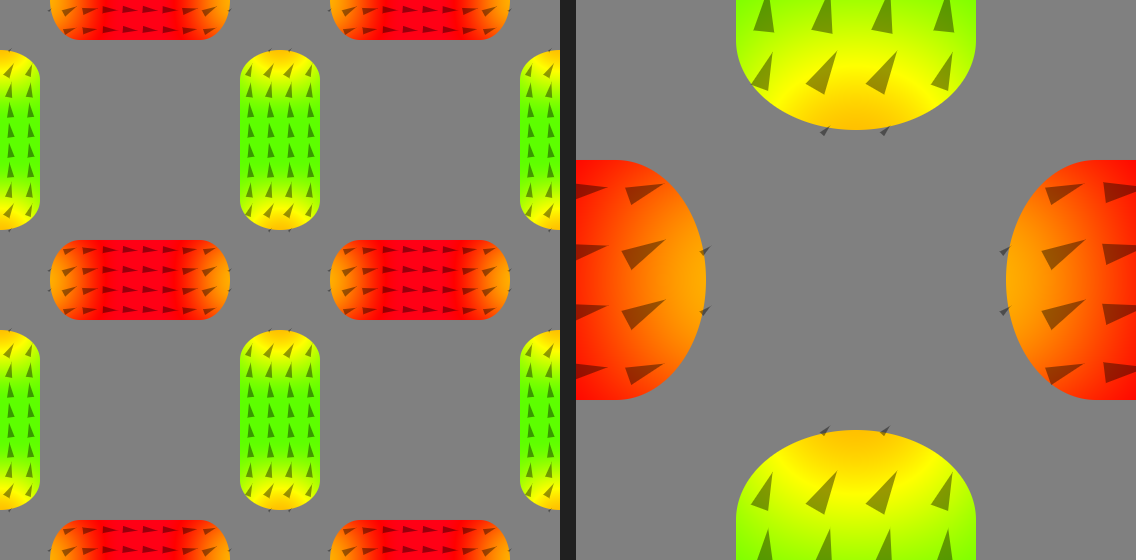
Left, the full canvas; right, a detail of the centre.
This pattern is drawn by a WebGL 2 fragment shader. Its source:

```glsl
#version 300 es
precision highp float;

uniform vec2 u_resolution;
out vec4 fragColor;

// Lengths are in arrow spacings
const float REPEATS = 2.0;
const float TILE = 14.0;
const float STRAIGHT_HALF = 3.0;
const vec2 CAP_RADII = vec2(2.0, 1.5);
const float ARROW_HALF_LENGTH = 0.37;
const float ARROW_HALF_BASE = 0.18;
const float ARROW_OPACITY = 0.4;
const vec3 BACKGROUND = vec3(0.5);

float coverage(float dist, float pixel) {
    return clamp(0.5 - dist / pixel, 0.0, 1.0);
}

vec3 hueColor(float degrees) {
    float h = degrees / 60.0;
    return clamp(abs(mod(h + vec3(0.0, 4.0, 2.0), 6.0) - 3.0) - 1.0, 0.0, 1.0);
}

// Position relative to the elliptical outline: length 1 on the edge
vec2 capSpace(vec2 p) {
    return vec2(abs(p.x), max(abs(p.y) - STRAIGHT_HALF, 0.0)) / CAP_RADII;
}

// Bar along y with elliptical ends
float barDistance(vec2 p) {
    vec2 q = capSpace(p);
    float k = length(q);
    return k * (k - 1.0) / max(length(q / CAP_RADII), 1e-4);
}

// Field angle in degrees, turning from the middle towards both tips
float fieldAngle(vec2 p, float middleAngle, float tipAngle) {
    float along = abs(p.y) / (STRAIGHT_HALF + CAP_RADII.y);
    float across = min(abs(p.x) / CAP_RADII.x, 1.0);
    float turn = smoothstep(0.2, 1.08, along) * (1.0 - 0.5 * across * across);
    return mix(middleAngle, tipAngle, turn);
}

// Isosceles triangle centred on the origin and pointing along the angle
float arrowDistance(vec2 p, float degrees, float size) {
    float a = radians(degrees);
    vec2 forward = vec2(cos(a), sin(a));
    vec2 q = vec2(dot(p, forward), abs(dot(p, vec2(-forward.y, forward.x))));
    vec2 sideNormal = normalize(vec2(ARROW_HALF_BASE, 2.0 * ARROW_HALF_LENGTH));
    float tip = ARROW_HALF_LENGTH * size;
    return max(-tip - q.x, dot(q - vec2(tip, 0.0), sideNormal));
}

// Swap axes so that a bar always runs along y
vec2 barFrame(vec2 p, bool upright) {
    return upright ? p : p.yx;
}

vec3 drawBar(vec3 color, vec2 p, vec2 center, bool upright,
             float middleAngle, float tipAngle, float pixel) {
    vec2 local = mod(p - center + 0.5 * TILE, TILE) - 0.5 * TILE;

    // Coloured body
    vec2 body = barFrame(local, upright);
    vec3 bodyColor = hueColor(fieldAngle(body, middleAngle, tipAngle));
    color = mix(color, bodyColor, coverage(barDistance(body), pixel));

    // One arrow per cell, shrinking where the cell crosses the outline
    vec2 cell = floor(local) + 0.5;
    vec2 cellBody = barFrame(cell, upright);
    float size = 1.0 - smoothstep(0.7, 1.2, length(capSpace(cellBody)));
    float angle = fieldAngle(cellBody, middleAngle, tipAngle);
    float arrow = coverage(arrowDistance(local - cell, angle, size), pixel);
    return color * (1.0 - ARROW_OPACITY * arrow * step(0.01, size));
}

void main() {
    float span = REPEATS * TILE;
    vec2 p = gl_FragCoord.xy / u_resolution * span;
    float pixel = span / min(u_resolution.x, u_resolution.y);

    vec3 color = BACKGROUND;
    color = drawBar(color, p, vec2(0.0, 0.5 * TILE), true, 98.0, 44.0, pixel);
    color = drawBar(color, p, vec2(0.5 * TILE, 0.0), false, -5.0, 42.0, pixel);
    fragColor = vec4(color, 1.0);
}
```
